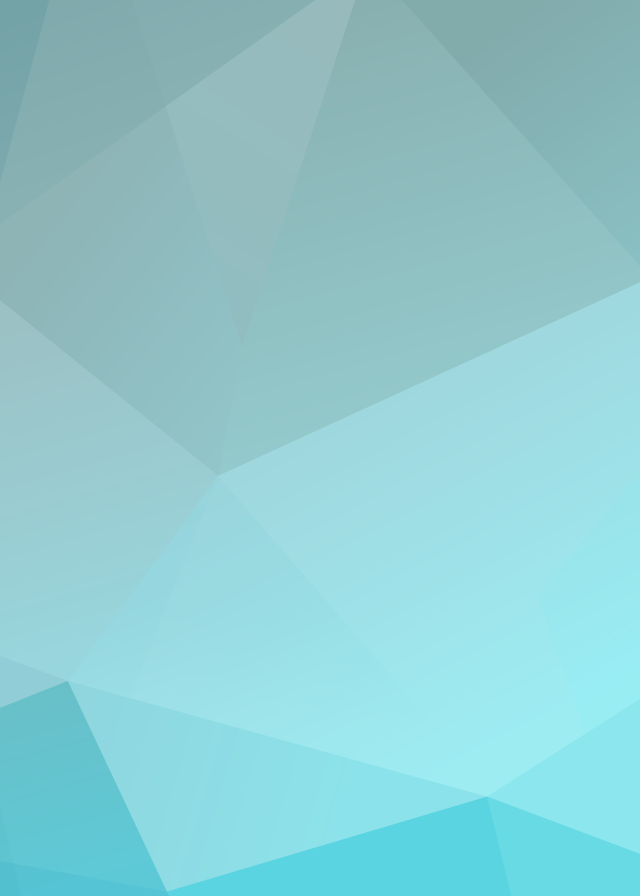
Give the GLSL for this background, as a Shadertoy shader.

```glsl
// Shared corners of the facets, in canvas units
const vec2 RIDGE_LEFT   = vec2(0.000, 0.750);
const vec2 RIDGE_TOP    = vec2(0.493, 1.000);
const vec2 SHARD_TOP    = vec2(0.555, 1.000);
const vec2 SHARD_TIP    = vec2(0.378, 0.613);
const vec2 SHARD_BACK   = vec2(0.206, 1.000);
const vec2 CORNER_TOP   = vec2(0.628, 1.000);
const vec2 CORNER_RIGHT = vec2(1.000, 0.703);
const vec2 VALLEY       = vec2(0.341, 0.469);
const vec2 VALLEY_LEFT  = vec2(0.000, 0.665);
const vec2 VALLEY_RIGHT = vec2(1.000, 0.685);
const vec2 WEST_PEAK    = vec2(0.106, 0.240);
const vec2 WEST_FOOT    = vec2(0.261, 0.005);
const vec2 EAST_PEAK    = vec2(0.761, 0.111);
const vec2 GLINT        = vec2(0.839, 0.336);

// Colour ends of the main facets
const vec3 CROWN_HIGH = vec3(0.500, 0.665, 0.675);
const vec3 CROWN_LOW  = vec3(0.535, 0.695, 0.705);
const vec3 SLATE_HIGH = vec3(0.555, 0.705, 0.715);
const vec3 SLATE_LOW  = vec3(0.570, 0.775, 0.790);
const vec3 SHARD_PALE = vec3(0.595, 0.730, 0.740);
const vec3 SHARD_DEEP = vec3(0.570, 0.742, 0.755);
const vec3 FIELD_HIGH = vec3(0.535, 0.685, 0.688);
const vec3 FIELD_LOW  = vec3(0.580, 0.795, 0.805);
const vec3 MIST_HIGH  = vec3(0.610, 0.755, 0.768);
const vec3 MIST_LOW   = vec3(0.595, 0.840, 0.868);
const vec3 ICE_HIGH   = vec3(0.625, 0.838, 0.865);
const vec3 ICE_LOW    = vec3(0.615, 0.925, 0.950);
const vec3 FLANK_HIGH = vec3(0.560, 0.835, 0.870);
const vec3 FLANK_LOW  = vec3(0.550, 0.888, 0.920);
const vec3 TEAL_HIGH  = vec3(0.410, 0.750, 0.785);
const vec3 TEAL_LOW   = vec3(0.370, 0.790, 0.840);
const vec3 AQUA       = vec3(0.355, 0.830, 0.885);
const vec3 AQUA_PALE  = vec3(0.405, 0.855, 0.895);
const vec3 EAST_ICE   = vec3(0.550, 0.900, 0.930);

// Smooth coverage of the half-plane to the right of the line a -> b
float rightOf(vec2 p, vec2 a, vec2 b) {
    vec2 along = (b - a) * iResolution.xy;
    vec2 offset = (p - a) * iResolution.xy;
    float dist = (along.y * offset.x - along.x * offset.y) / length(along);
    return clamp(dist + 0.5, 0.0, 1.0);
}

// Linear gradient running from point a to point b
vec3 ramp(vec2 p, vec2 a, vec2 b, vec3 colorA, vec3 colorB) {
    vec2 axis = b - a;
    return mix(colorA, colorB, clamp(dot(p - a, axis) / dot(axis, axis), 0.0, 1.0));
}

// Grey-teal facets of the upper half
vec3 upperFacets(vec2 p) {
    vec3 color = ramp(p, vec2(0.1, 1.0), vec2(0.15, 0.8), CROWN_HIGH, CROWN_LOW);
    color += 0.008 * rightOf(p, SHARD_TIP, SHARD_BACK);
    color -= vec3(0.045, 0.027, 0.020) * (1.0 - rightOf(p, vec2(0.0, 0.796), vec2(0.077, 1.0)));

    float belowRidge = rightOf(p, RIDGE_LEFT, RIDGE_TOP);
    vec3 slate = ramp(p, vec2(0.08, 0.76), VALLEY, SLATE_HIGH, SLATE_LOW);
    color = mix(color, slate, belowRidge);

    vec3 shard = ramp(p, SHARD_TOP, SHARD_TIP, SHARD_PALE, SHARD_DEEP);
    color = mix(color, shard, belowRidge * rightOf(p, SHARD_TIP, SHARD_BACK));

    vec3 field = ramp(p, vec2(0.48, 1.0), vec2(0.58, 0.5), FIELD_HIGH, FIELD_LOW);
    float inField = rightOf(p, SHARD_TIP, SHARD_TOP) * rightOf(p, VALLEY, SHARD_TIP);
    color = mix(color, field, inField);

    vec3 corner = ramp(p, vec2(0.85, 1.0), CORNER_RIGHT, vec3(0.51, 0.67, 0.675), vec3(0.54, 0.755, 0.765));
    return mix(color, corner, rightOf(p, CORNER_RIGHT, CORNER_TOP));
}

// Pale panes meeting at the valley
vec3 addPanes(vec2 p, vec3 color) {
    vec3 mist = ramp(p, vec2(0.0, 0.64), vec2(0.08, 0.25), MIST_HIGH, MIST_LOW);
    color = mix(color, mist, rightOf(p, VALLEY_LEFT, VALLEY));

    vec3 ice = ramp(p, vec2(0.62, 0.59), vec2(0.78, 0.17), ICE_HIGH, ICE_LOW);
    float eastOfValley = rightOf(p, WEST_PEAK, VALLEY);
    float inIce = rightOf(p, VALLEY, VALLEY_RIGHT) * eastOfValley;
    color = mix(color, ice, inIce);

    // Faint overlaps inside the panes
    float fold = rightOf(p, VALLEY, vec2(0.675, 0.193)) * inIce;
    color -= vec3(0.022, 0.010, 0.008) * fold * smoothstep(0.16, 0.34, p.y);
    color -= vec3(0.012, 0.004, 0.002) * fold * (1.0 - rightOf(p, vec2(0.173, 0.167), VALLEY));
    float glint = rightOf(p, GLINT, vec2(1.0, 0.473)) * rightOf(p, vec2(0.92, 0.17), GLINT);
    color += vec3(-0.018, 0.003, 0.003) * glint;

    vec3 sliver = vec3(0.565, 0.805, 0.840);
    return mix(color, sliver, rightOf(p, vec2(0.0, 0.268), WEST_PEAK) * (1.0 - eastOfValley));
}

// Saturated facets along the lower edge
vec3 addBase(vec2 p, vec3 color) {
    float eastOfTeal = rightOf(p, WEST_FOOT, WEST_PEAK);
    vec3 flank = ramp(p, WEST_PEAK, vec2(0.55, 0.06), FLANK_HIGH, FLANK_LOW);
    color = mix(color, flank, rightOf(p, WEST_PEAK, EAST_PEAK) * eastOfTeal);
    color = mix(color, EAST_ICE, rightOf(p, EAST_PEAK, vec2(1.0, 0.220)));

    vec3 aqua = mix(AQUA, AQUA_PALE, rightOf(p, vec2(0.799, 0.0), EAST_PEAK));
    float inAqua = rightOf(p, WEST_FOOT, EAST_PEAK) * rightOf(p, EAST_PEAK, vec2(1.0, 0.047));
    color = mix(color, aqua, inAqua);

    vec3 teal = ramp(p, WEST_PEAK, vec2(0.15, 0.02), TEAL_HIGH, TEAL_LOW);
    teal -= vec3(0.035, 0.022, 0.008) * rightOf(p, vec2(0.0, 0.039), WEST_FOOT);
    teal -= 0.012 * (1.0 - rightOf(p, vec2(0.033, 0.0), vec2(0.0, 0.102)));
    return mix(color, teal, rightOf(p, vec2(0.0, 0.210), WEST_PEAK) * (1.0 - eastOfTeal));
}

void mainImage(out vec4 fragColor, in vec2 fragCoord) {
    vec2 p = fragCoord / iResolution.xy;
    vec3 color = addBase(p, addPanes(p, upperFacets(p)));
    fragColor = vec4(color, 1.0);
}
```
